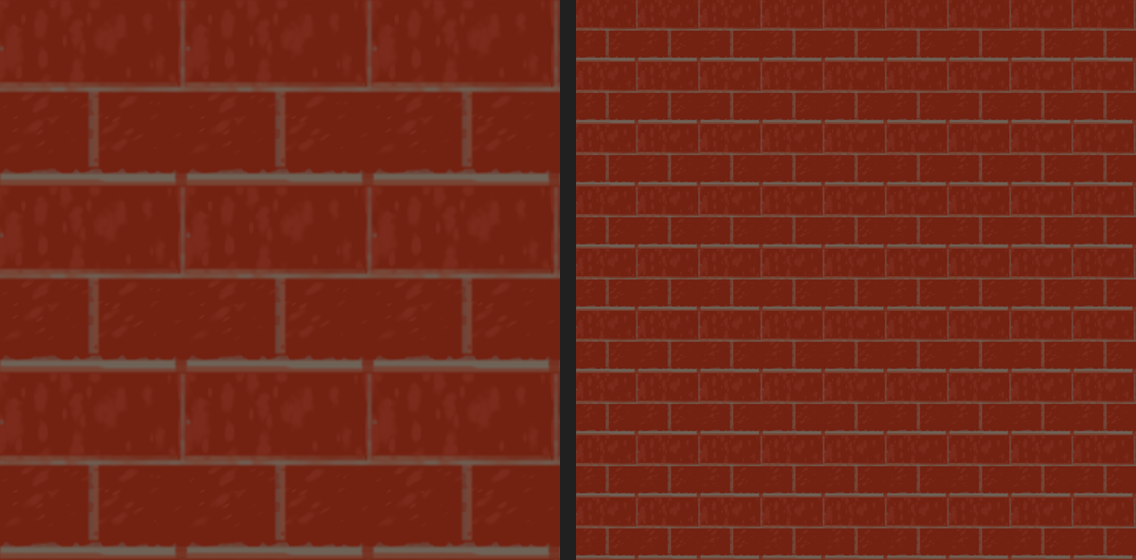
Left, the tile; right, the same tile 3 across and 3 down.
Give the GLSL for this pattern, as a Shadertoy shader.

```glsl
// Worn red brick wall: a two-course running bond tile repeated 3 by 3.
// Soft bands lay the mortar joints, wrapped value noise frays them, and
// wrapped cellular noise stains the brick faces with lighter blotches.

const float TILES = 3.0;            // repeats across and down
const float UNITS = 64.0;           // layout units along one tile side
const float SOFTNESS = 0.75;        // edge blur in layout units
const float STAIN_BLUR = 0.17;      // edge blur of blotches in cells
const vec2 WRAP_SHIFT = vec2(3.0, 10.0);  // moves the wrap off the joints
const vec2 STREAK_CELLS = vec2(11.0, 5.0);
const vec2 FLECK_CELLS = vec2(11.0, 11.0);

const vec3 BRICK = vec3(0.452, 0.130, 0.066);
const vec3 STAIN = vec3(0.484, 0.164, 0.104);
const vec3 CLAY = vec3(0.475, 0.290, 0.225);
const vec3 MAUVE = vec3(0.425, 0.290, 0.250);
const vec3 GREY = vec3(0.435, 0.385, 0.340);

float hash(vec2 p) {
    vec3 q = fract(vec3(p.xyx) * 0.1031);
    q += dot(q, q.yzx + 33.33);
    return fract((q.x + q.y) * q.z);
}

// Value noise that repeats after a whole number of cells
float noise(vec2 p, float period) {
    vec2 cell = floor(p), f = smoothstep(0.0, 1.0, p - cell);
    vec2 a = mod(cell, period), b = mod(cell + 1.0, period);
    return mix(mix(hash(a), hash(vec2(b.x, a.y)), f.x),
               mix(hash(vec2(a.x, b.y)), hash(b), f.x), f.y);
}

// Cellular distance, scaled by a random size for each cell
float cellular(vec2 p, vec2 period, float seed) {
    vec2 cell = floor(p);
    float nearest = 9.0;
    for (int j = -1; j <= 1; j++)
    for (int i = -1; i <= 1; i++) {
        vec2 c = cell + vec2(i, j);
        vec2 id = mod(c, period) + seed;
        vec2 site = c + vec2(hash(id), hash(id + 37.0));
        nearest = min(nearest, length(p - site) / (0.25 + hash(id + 71.0)));
    }
    return nearest;
}

float band(float x, float lo, float hi, float soft) {
    return smoothstep(lo - soft, lo + soft, x) - smoothstep(hi - soft, hi + soft, x);
}

// Lighter blotches: tall streaks on the upper course, slanted flecks below
float stains(vec2 p, float soft) {
    float rough = 0.25 * (noise(p * 0.5, UNITS * 0.5) - 0.5);
    vec2 q = p / UNITS;
    float streakSize = mix(0.50, 0.24, smoothstep(0.0, 56.0, p.x));
    float streak = cellular(q * STREAK_CELLS, STREAK_CELLS, 5.0) + rough;
    float fleckSize = 0.20 + 0.15 * cos(6.2831853 * (p.x - 10.0) / 32.0);
    vec2 slanted = vec2(q.x + q.y, q.y);
    float fleck = cellular(slanted * FLECK_CELLS, FLECK_CELLS, 113.0) + rough;
    float upper = 1.0 - smoothstep(streakSize - STAIN_BLUR, streakSize + STAIN_BLUR, streak);
    float lower = 1.0 - smoothstep(fleckSize - STAIN_BLUR, fleckSize + STAIN_BLUR, fleck);
    return upper * band(p.y, 0.0, 28.0, soft) + lower * band(p.y, 32.0, 52.0, 1.5);
}

void mainImage(out vec4 fragColor, in vec2 fragCoord) {
    // Tile space: x to the right, y downward from the top of the upper course
    vec2 uv = fragCoord / iResolution.xy;
    vec2 p = vec2(uv.x, 1.0 - uv.y) * TILES * UNITS;
    p = mod(p + WRAP_SHIFT, UNITS) - WRAP_SHIFT;
    float pixel = TILES * UNITS / min(iResolution.x, iResolution.y);
    float soft = max(SOFTNESS, 0.75 * pixel);

    float grain = noise(p * 0.5 + 0.5, UNITS * 0.5);
    float alongX = noise(vec2(p.x * 0.25, 4.5), UNITS * 0.25);
    float alongY = noise(vec2(7.5, p.y * 0.5), UNITS * 0.5);
    float fray = smoothstep(0.2, 0.8, noise(vec2(p.x * 0.5, 11.5), UNITS * 0.5));

    vec3 color = mix(BRICK, STAIN, stains(p, soft));

    // Thin upright joint between upper bricks, with a chip beside it
    float upright = band(p.x, -2.1, -0.6, soft) * band(p.y, 0.0, 30.5, soft);
    float strength = mix(0.55, 0.9, smoothstep(0.0, 24.0, p.y)) * mix(0.65, 1.1, alongY);
    color = mix(color, mix(MAUVE, GREY, alongY), upright * strength);
    float chip = 1.0 - smoothstep(0.2, 1.4, length(p - vec2(0.5, 16.7)));
    color = mix(color, MAUVE, 0.75 * chip);

    // Wider upright joint: mauve left side, clay right side, red nicks
    float wideRows = band(p.y, 31.0, 57.0, soft) + band(p.y, -13.0, -6.8, soft);
    float wide = band(p.x, 30.4, 33.8, soft) * min(wideRows, 1.0);
    wide *= mix(0.6, 1.0, smoothstep(0.1, 0.5, grain));
    float claySide = smoothstep(31.3, 32.8, p.x + 0.8 * (alongY - 0.5));
    color = mix(color, mix(MAUVE, CLAY, claySide), 0.88 * wide);

    // Narrow bed joint: faint clay over patchy grey
    float clayRow = band(p.y, 28.2, 30.2, soft) * mix(0.85, 0.5, smoothstep(22.0, 40.0, p.x));
    clayRow *= smoothstep(-4.0, 1.0, p.x) * mix(0.65, 1.1, grain);
    color = mix(color, CLAY, clayRow);
    float greyRow = band(p.y, 29.8, 31.5, soft);
    color = mix(color, mix(CLAY, GREY, smoothstep(0.15, 0.7, alongX)), 0.88 * greyRow);

    // Heavy bed joint: frayed top, grey core, clay foot, gap at the brick end
    float run = band(p.x, 0.0, 60.2, soft);
    float fringe = band(p.y, -6.1 + 1.8 * fray, -4.0, soft) * mix(0.6, 0.9, grain);
    color = mix(color, MAUVE, fringe * mix(0.35, 1.0, run));
    float foot = band(p.y, -2.6, -0.4, soft) * mix(0.45, 0.85, run);
    color = mix(color, CLAY, foot);
    float coreEnd = mix(-2.3, -1.7, smoothstep(33.0, 37.0, p.x));
    color = mix(color, GREY, band(p.y, -4.5, coreEnd, soft) * run);
    float gapTint = band(p.y, -4.4, -2.2, soft) * (1.0 - run);
    color = mix(color, CLAY, 0.35 * gapTint);

    fragColor = vec4(color, 1.0);
}
```
